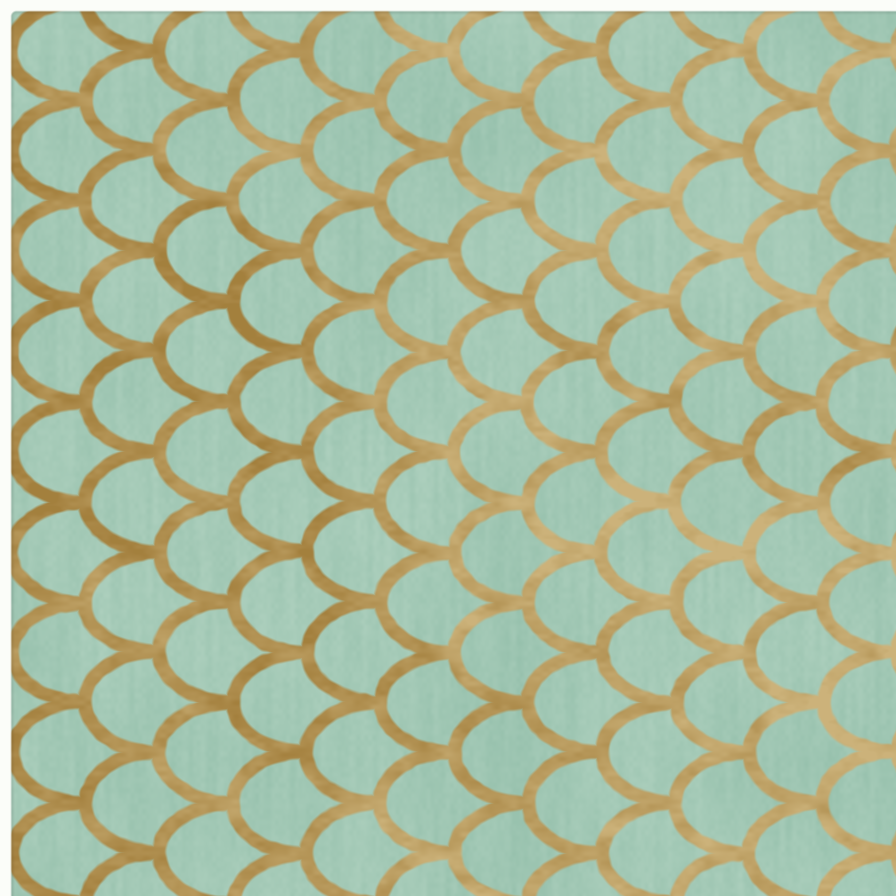
A three.js fragment shader for this pattern:

```glsl
// Woven rug of sideways fish scales: columns of half ellipses opening right,
// each column shifted by half a scale so its tips meet the next column's backs.
// Lines come from an ellipse distance; noise adds silky sheen, wobble and weave.

varying vec2 vUv;

const vec2 SCALE_SIZE = vec2(0.0823, 0.112);   // column step, scale height
const vec2 FIRST_BACK = vec2(0.0130, 0.944);   // back of a scale in column 0
const float LINE_HALF_WIDTH = 0.0077;
const float EDGE_SOFTNESS = 0.0021;
const float WOBBLE = 0.0030;
const float MARGIN = 0.0125;                   // bare strip at left and top
const float CORNER_RADIUS = 0.006;

const vec3 BACKDROP = vec3(0.985, 0.992, 0.975);
const vec3 GROUND = vec3(0.635, 0.785, 0.710);
const vec3 GOLD_DARK = vec3(0.64, 0.50, 0.24);
const vec3 GOLD_LIGHT = vec3(0.80, 0.70, 0.48);

float hash(vec2 p) {
  return fract(sin(dot(p, vec2(127.1, 311.7))) * 43758.5453);
}

float noise(vec2 p) {
  vec2 cell = floor(p);
  vec2 f = fract(p);
  f = f * f * (3.0 - 2.0 * f);
  float low = mix(hash(cell), hash(cell + vec2(1.0, 0.0)), f.x);
  float high = mix(hash(cell + vec2(0.0, 1.0)), hash(cell + 1.0), f.x);
  return mix(low, high, f.y);
}

// Distance to the left half of an ellipse, with round ends at its tips.
float halfEllipseDistance(vec2 q, vec2 radii) {
  if (q.x > 0.0) return length(vec2(q.x, abs(q.y) - radii.y));
  float k = length(q / radii);
  float slope = length(q / (radii * radii));
  return abs(k * (k - 1.0)) / max(slope, 0.001) + (k < 0.1 ? 1.0 : 0.0);
}

// Nearest line of the scales in this column and the next one.
float scaleDistance(vec2 p) {
  vec2 radii = SCALE_SIZE * vec2(1.0, 0.5);
  float column = floor((p.x - FIRST_BACK.x) / SCALE_SIZE.x);
  float nearest = 1.0;
  for (int i = 0; i < 2; i++) {
    float c = column + float(i);
    float shift = 0.5 * mod(c, 2.0);
    float row = (p.y - FIRST_BACK.y) / SCALE_SIZE.y + shift;
    vec2 q = vec2(p.x - FIRST_BACK.x - (c + 1.0) * SCALE_SIZE.x,
                  (fract(row + 0.5) - 0.5) * SCALE_SIZE.y);
    nearest = min(nearest, halfEllipseDistance(q, radii));
  }
  return nearest;
}

// Broad patches, fine mottling and a drift from dark left to pale right.
float sheen(vec2 p) {
  float patches = noise(p * vec2(8.0, 11.0) + p.yx * 3.0);
  float mottle = noise(p * vec2(38.0, 52.0) + 17.0);
  float fibre = noise(p * vec2(110.0, 190.0) + 5.0);
  float drift = smoothstep(0.0, 0.85, p.x);
  return clamp(0.50 * drift + 0.55 * patches + 0.45 * mottle
               + 0.25 * fibre - 0.38, 0.0, 1.0);
}

// Faint upright threads and soft clouds in the ground.
float weave(vec2 p) {
  float threads = noise(p * vec2(150.0, 14.0));
  float grain = noise(p * vec2(230.0, 170.0));
  float clouds = noise(p * 7.0 + 31.0);
  return 0.030 * (threads - 0.5) + 0.020 * (grain - 0.5) + 0.035 * (clouds - 0.5);
}

void main() {
  // Hand-woven wobble of the lines
  vec2 drift = vec2(noise(vUv * 13.0), noise(vUv * 13.0 + 40.0)) - 0.5;
  vec2 p = vUv + WOBBLE * drift;

  // Ground and scale lines
  float ragged = 0.0016 * (noise(vUv * 120.0) - 0.5);
  float line = 1.0 - smoothstep(-EDGE_SOFTNESS, EDGE_SOFTNESS,
                               scaleDistance(p) + ragged - LINE_HALF_WIDTH);
  vec3 ground = GROUND + weave(vUv) * vec3(1.2, 0.8, 0.9);
  vec3 gold = mix(GOLD_DARK, GOLD_LIGHT, sheen(vUv));
  vec3 color = mix(ground, gold, line);

  // Rug border with a rounded corner and a slightly shaded rim
  vec2 inset = vec2(MARGIN + CORNER_RADIUS) - vec2(vUv.x, 1.0 - vUv.y);
  float border = length(max(inset, 0.0)) + min(max(inset.x, inset.y), 0.0)
                 - CORNER_RADIUS;
  color *= 1.0 - 0.10 * smoothstep(-0.005, 0.0, border);
  color = mix(color, BACKDROP, smoothstep(-0.0015, 0.0015, border));

  gl_FragColor = vec4(color, 1.0);
}
```
